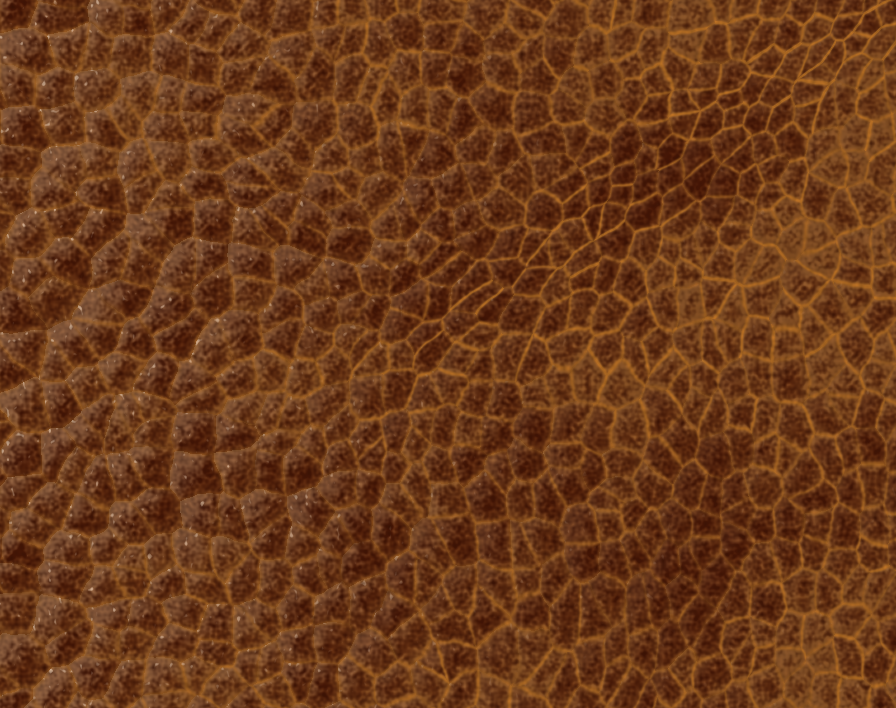
Give the GLSL for this texture, as a WebGL 1 fragment shader.

```glsl
precision highp float;
// Worn brown leather: pebbled cells from a warped Voronoi pattern with amber creases.
// A diagonal fold squeezes the cells; gradient noise adds mottling, grain and
// a greyish, sparkling sheen that fades from the left edge.
uniform vec2 u_resolution;

const vec3 DARK = vec3(0.27, 0.085, 0.02);
const vec3 BROWN = vec3(0.38, 0.185, 0.07);
const vec3 TAN = vec3(0.48, 0.285, 0.125);
const vec3 AMBER = vec3(0.66, 0.40, 0.13);
const vec3 SHEEN = vec3(0.55, 0.39, 0.28);
const vec3 GLINT = vec3(0.80, 0.68, 0.58);

const vec2 CELL_DENSITY = vec2(18.5, 20.0);
const float DENSITY_GROWTH = 3.2;   // cells shrink towards the right
const float JITTER = 0.84;
const float CREASE_WIDTH = 0.065;   // in cell units
const float SHOULDER_WIDTH = 0.20;
const vec2 FOLD_START = vec2(0.56, 0.488);
const vec2 FOLD_DIR = vec2(0.81, 0.587);
const float FOLD_WIDTH = 0.075;
const float FOLD_SQUEEZE = 0.045;
const vec2 LIGHT_DIR = vec2(-0.75, 0.66);
const float GRAIN_FREQ = 150.0;

vec2 hash2(vec2 p) {
  vec2 k = vec2(dot(p, vec2(127.1, 311.7)), dot(p, vec2(269.5, 183.3)));
  return fract(sin(k) * 43758.5453);
}

// Gradient noise, roughly -0.7 to 0.7
float corner(vec2 cell, vec2 offset) {
  return dot(hash2(cell) * 2.0 - 1.0, offset);
}

float noise(vec2 p) {
  vec2 i = floor(p), f = fract(p);
  vec2 u = f * f * f * (f * (f * 6.0 - 15.0) + 10.0);
  vec2 e = vec2(1.0, 0.0);
  return mix(mix(corner(i, f), corner(i + e.xy, f - e.xy), u.x),
             mix(corner(i + e.yx, f - e.yx), corner(i + e.xx, f - e.xx), u.x), u.y);
}

vec2 noise2(vec2 p) {
  return vec2(noise(p), noise(p + 37.3));
}

vec2 seed(vec2 cell) {
  return cell + 0.5 + JITTER * (hash2(cell) - 0.5);
}

// Returns crease strength, distance to the cell edge, slope to the light, cell tone
vec4 pebbles(vec2 p, float fold) {
  vec2 home = floor(p), nearest = home;
  float best = 9.0;
  for (int y = -1; y <= 1; y++) {
    for (int x = -1; x <= 1; x++) {
      vec2 cell = home + vec2(float(x), float(y));
      vec2 r = seed(cell) - p;
      float d = dot(r, r);
      if (d < best) { best = d; nearest = cell; }
    }
  }
  vec2 center = seed(nearest);
  vec2 across = vec2(-FOLD_DIR.y, FOLD_DIR.x);
  float crease = 0.0, edge = 9.0;
  for (int y = -2; y <= 2; y++) {
    for (int x = -2; x <= 2; x++) {
      if (x == 0 && y == 0) continue;
      vec2 cell = nearest + vec2(float(x), float(y));
      vec2 other = seed(cell);
      vec2 normal = normalize(other - center);
      float d = dot(0.5 * (center + other) - p, normal);
      float strength = mix(0.25, 1.0, hash2(nearest + cell + 0.5).x);
      strength += 0.5 * fold * pow(abs(dot(normal, across)), 4.0);
      float t = d / CREASE_WIDTH;
      crease = max(crease, strength * exp(-t * t));
      edge = min(edge, d);
    }
  }
  return vec4(crease, edge, dot(p - center, LIGHT_DIR), hash2(nearest + 9.1).y);
}

void main() {
  vec2 p = gl_FragCoord.xy / u_resolution.y;
  float side = gl_FragCoord.x / u_resolution.x;

  // Squeeze space across the fold, then bend it for irregular cells
  vec2 along = p - FOLD_START;
  float s = dot(along, vec2(-FOLD_DIR.y, FOLD_DIR.x)) + 0.02 * noise(p * 5.0);
  float reach = smoothstep(-0.15, 0.15, dot(along, FOLD_DIR));
  float fold = reach * exp(-s * s / (FOLD_WIDTH * FOLD_WIDTH));
  float squeeze = FOLD_SQUEEZE * reach * s / sqrt(s * s + FOLD_WIDTH * FOLD_WIDTH);
  vec2 q = p + vec2(-FOLD_DIR.y, FOLD_DIR.x) * squeeze;
  q += 0.035 * noise2(p * 4.0) + 0.010 * noise2(p * 22.0) + 0.0025 * noise2(p * 75.0);
  vec4 pebble = pebbles(q * (CELL_DENSITY + vec2(DENSITY_GROWTH * q.x, 0.0)), fold);

  // Broad wear, medium mottling and fine grain
  float wear = noise(p * 3.1 + 4.7) + 0.5 * noise(p * 7.3);
  float mottle = noise(p * 48.0);
  float grain = noise(p * GRAIN_FREQ) + 0.6 * noise(p * GRAIN_FREQ * 0.53 + 11.0);
  float ochre = smoothstep(0.62, 1.05, side + 0.35 * wear);
  float shoulder = exp(-pebble.y / SHOULDER_WIDTH);

  // Cell body, lighter towards its rim
  float tone = 0.30 + 0.65 * shoulder + 0.35 * (pebble.w - 0.5) + 0.45 * wear;
  tone += 0.35 * mottle + 0.65 * grain + 0.25 * ochre - 0.22 * fold;
  vec3 color = mix(DARK, BROWN, clamp(tone * 1.5, 0.0, 1.0));
  color = mix(color, TAN, smoothstep(0.55, 1.15, tone));

  // Grey sheen on slopes facing the light, strongest at the left
  float gloss = 1.0 - smoothstep(0.0, 0.75, side + 0.25 * wear);
  float facing = smoothstep(-0.25, 0.55, pebble.z + 0.35 * mottle + 0.4 * grain);
  color = mix(color, SHEEN, facing * (0.16 + 0.55 * gloss));

  // Amber creases, then small glints
  float crease = pebble.x * (0.78 + 0.5 * wear + 0.35 * mottle + 0.25 * ochre);
  color = mix(color, AMBER, clamp(crease * (1.0 - 0.4 * gloss), 0.0, 0.95));
  float sparkle = smoothstep(0.34, 0.62, noise(p * vec2(135.0, 105.0) + 71.0) + 0.12 * facing);
  color = mix(color, GLINT, sparkle * (0.1 + 0.75 * gloss) * (0.35 + 0.65 * facing));
  color *= 1.0 + 0.22 * grain;
  gl_FragColor = vec4(clamp(color, 0.0, 1.0), 1.0);
}
```
